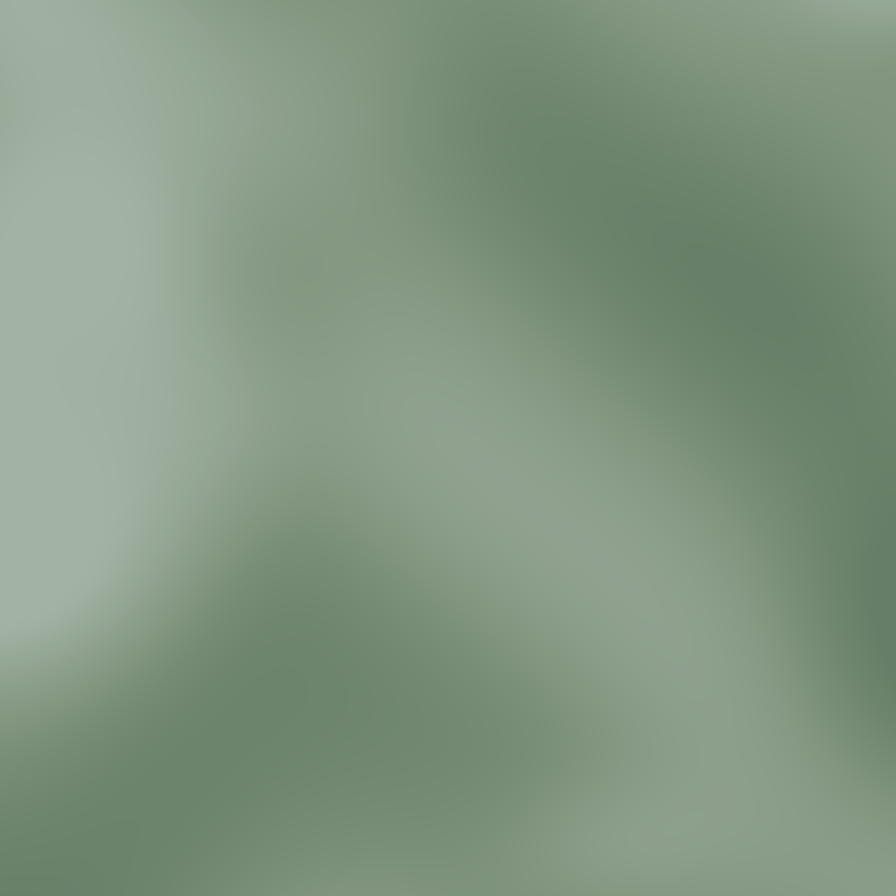
A three.js fragment shader for this background:

```glsl
varying vec2 vUv;

// Squared distance from an oval's centre, 1.0 on its rim
float ovalDistance(vec2 p, vec2 centre, vec2 radii) {
  vec2 d = (p - centre) / radii;
  return dot(d, d);
}

// Feathered oval, 1.0 at its centre
float haze(vec2 p, vec2 centre, vec2 radii) {
  return exp(-ovalDistance(p, centre, radii));
}

// Wide diagonal folds, bent by layered sines
float diagonalFolds(vec2 p) {
  float across = p.x + p.y;
  across += 0.018 * sin(8.0 * p.x - 6.0 * p.y + 1.0);
  across += 0.010 * sin(5.0 * p.x + 11.0 * p.y);
  return -cos(7.85 * (across - 0.65));
}

// Sage ramp: deep green, olive, sage, pale mist
vec3 sageRamp(float tone) {
  vec3 colour = mix(vec3(0.40, 0.495, 0.405), vec3(0.455, 0.54, 0.445),
                    clamp((tone - 0.49) / 0.05, 0.0, 1.0));
  colour = mix(colour, vec3(0.57, 0.64, 0.565), clamp((tone - 0.54) / 0.10, 0.0, 1.0));
  return mix(colour, vec3(0.635, 0.698, 0.645), smoothstep(0.63, 0.71, tone));
}

void main() {
  vec2 p = vUv;
  float tone = 0.59 + 0.05 * diagonalFolds(p);

  // Pale mist with a firmer edge on the left
  float mist = ovalDistance(p, vec2(0.04, 0.54), vec2(0.26, 0.28));
  tone += 0.16 * exp(-mist * mist);

  // Soft lights
  tone += 0.05 * haze(p, vec2(0.0, 0.95), vec2(0.25));
  tone += 0.04 * haze(p, vec2(0.43, 0.98), vec2(0.12, 0.16));
  tone += 0.07 * haze(p, vec2(0.68, 0.05), vec2(0.14, 0.09));
  tone += 0.10 * haze(p, vec2(1.0, 1.02), vec2(0.12, 0.06));

  // Soft shadows
  tone -= 0.13 * haze(p, vec2(0.14, 0.07), vec2(0.22));
  tone -= 0.09 * haze(p, vec2(1.02, 0.24), vec2(0.16, 0.20));
  tone -= 0.065 * haze(p, vec2(0.92, 0.80), vec2(0.30));
  tone -= 0.06 * haze(p, vec2(0.27, 0.67), vec2(0.13));
  tone -= 0.025 * haze(p, vec2(0.42, 0.77), vec2(0.16));

  gl_FragColor = vec4(sageRamp(tone), 1.0);
}
```
